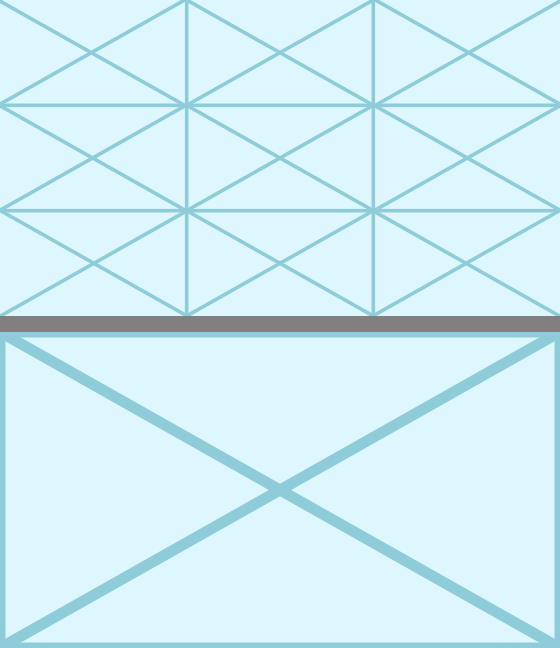
Top, the full canvas; bottom, a detail of the centre.
Give the GLSL for this pattern, as a WebGL 1 fragment shader.

```glsl
precision highp float;

uniform vec2 u_resolution;

// Distance to the nearer of the two diagonals of a centred box
float diagonalDistance(vec2 p, vec2 size) {
  return abs(abs(p.x) * size.y - abs(p.y) * size.x) / length(size);
}

// Distance to the nearest inner grid line; the outer edges stay open
float gridDistance(vec2 grid, vec2 size) {
  vec2 nearest = clamp(floor(grid + 0.5), 1.0, 2.0);
  vec2 gap = abs(grid - nearest) * size;
  return min(gap.x, gap.y);
}

void main() {
  // Three by three cells, each one unit high
  vec2 cellSize = vec2(u_resolution.x / u_resolution.y, 1.0);
  vec2 grid = 3.0 * gl_FragCoord.xy / u_resolution;
  vec2 cell = floor(grid);
  float pixel = 3.0 / u_resolution.y;

  // The outer columns' crossings drift sideways, more so higher up
  vec2 local = (fract(grid) - 0.5) * cellSize;
  local.x -= (cell.x - 1.0) * (cell.y * 0.012 - 0.005);

  float dist = min(diagonalDistance(local, cellSize), gridDistance(grid, cellSize));
  float halfWidth = 0.0174;
  float line = 1.0 - smoothstep(-0.6 * pixel, 0.6 * pixel, dist - halfWidth);

  vec3 paleIce = vec3(0.87, 0.97, 1.0);
  vec3 teal = vec3(0.555, 0.80, 0.85);
  gl_FragColor = vec4(mix(paleIce, teal, line), 1.0);
}
```
